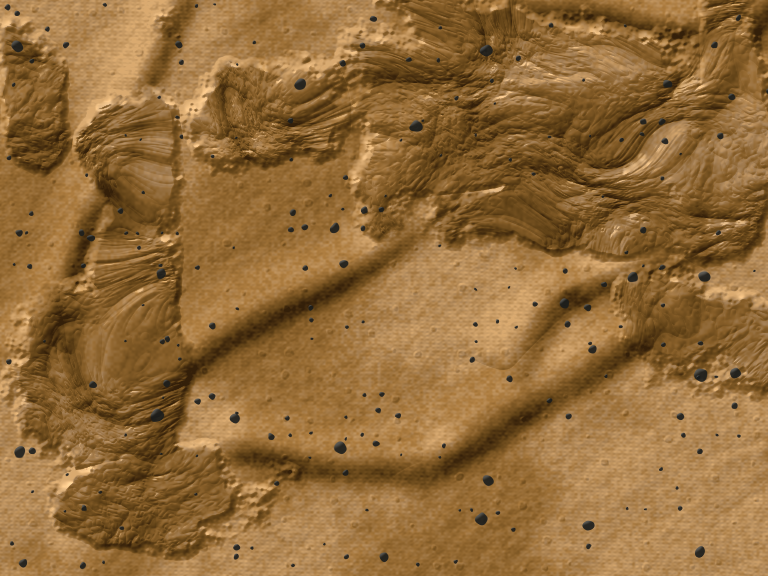
Reproduce this texture procedurally as a Shadertoy shader.

```glsl
// Wet brown mud in thick clumps over folded, woven cloth with dark grit
#define SHADOW vec3(0.20, 0.12, 0.035)
#define BROWN vec3(0.38, 0.26, 0.09)
#define OCHRE vec3(0.53, 0.37, 0.16)
#define TAN vec3(0.68, 0.49, 0.25)
#define DUSTY vec3(0.64, 0.50, 0.34)
#define PALE vec3(0.82, 0.64, 0.42)
#define GRIT vec3(0.10, 0.11, 0.11)
#define LIGHT_DIR vec2(0.5, -0.85)
#define MUD_RELIEF 0.075
#define FOLD_HEIGHT 0.024
#define THREADS 150.0
#define GRIT_SHARE 0.13

// Folds run from start (xy) to end (zw), with the shaded side on their left
const vec4 FOLDS[10] = vec4[10](
    vec4(0.28, 1.05, 0.19, 0.66), vec4(0.20, 0.73, 0.00, 0.34),
    vec4(0.73, 0.63, 0.25, 0.33), vec4(1.20, 0.60, 0.92, 0.46),
    vec4(0.97, 0.51, 0.88, 0.34), vec4(1.14, 0.43, 0.69, 0.20),
    vec4(0.79, 0.23, 0.38, 0.22), vec4(1.31, 1.04, 1.16, 0.79),
    vec4(1.29, 0.985, 0.82, 0.985), vec4(1.17, 0.80, 1.20, 0.54));

// Mud clumps: centre (xy) and radii (zw)
const vec4 CLUMPS[9] = vec4[9](
    vec4(0.92, 0.80, 0.34, 0.21), vec4(0.47, 0.79, 0.14, 0.13),
    vec4(0.25, 0.66, 0.09, 0.27), vec4(0.15, 0.33, 0.20, 0.15),
    vec4(1.22, 0.42, 0.16, 0.14), vec4(1.26, 0.75, 0.08, 0.25),
    vec4(0.27, 0.12, 0.20, 0.09), vec4(0.05, 0.85, 0.07, 0.13),
    vec4(0.95, 0.63, 0.27, 0.08));

float hash(vec2 p) {
    return fract(sin(dot(p, vec2(127.1, 311.7))) * 43758.5453);
}

float noise(vec2 p) {
    vec2 i = floor(p), f = fract(p);
    f = f * f * (3.0 - 2.0 * f);
    return mix(mix(hash(i), hash(i + vec2(1, 0)), f.x),
               mix(hash(i + vec2(0, 1)), hash(i + vec2(1, 1)), f.x), f.y);
}

const mat2 TURN = mat2(1.68, 1.26, -1.26, 1.68);

float fbm(vec2 p) {
    float sum = 0.0, amp = 0.5;
    for (int i = 0; i < 5; i++) {
        sum += amp * noise(p);
        p = TURN * p + 7.3;
        amp *= 0.5;
    }
    return sum;
}

// Rounded lumps parted by sharp creases
float lumps(vec2 p) {
    float sum = 0.0, amp = 0.5;
    for (int i = 0; i < 5; i++) {
        sum += amp * abs(2.0 * noise(p) - 1.0);
        p = TURN * p + 3.1;
        amp *= 0.5;
    }
    return sum;
}

// Scattered round grains: x = coverage, y = lit side
vec2 grains(vec2 p, float cells, float share, float blur) {
    vec2 q = p * cells, id = floor(q);
    vec2 centre = 0.3 + 0.4 * vec2(hash(id + 5.0), hash(id + 9.0));
    vec2 d = fract(q) - centre + 0.08 * (vec2(noise(q * 5.0), noise(q * 5.0 + 31.0)) - 0.5);
    float radius = mix(0.07, 0.19, pow(hash(id + 17.0), 2.0));
    float present = step(hash(id), share);
    float cover = present * (1.0 - smoothstep(radius - blur * cells, radius + blur * cells, length(d)));
    return vec2(cover, dot(d, -LIGHT_DIR) / radius);
}

// x = height, y = mud cover, z = tone offset from creases and hollows
vec3 surface(vec2 p) {
    vec2 bent = p + 0.05 * (vec2(noise(p * 5.0), noise(p * 5.0 + 40.0)) - 0.5);

    // Cloth folds with a dark crease below each
    float fold = 0.0, crease = 0.0;
    for (int i = 0; i < 10; i++) {
        vec2 along = FOLDS[i].zw - FOLDS[i].xy, rel = bent - FOLDS[i].xy;
        float len = length(along);
        float side = (along.x * rel.y - along.y * rel.x) / len;
        float t = dot(rel, along) / (len * len);
        float fade = smoothstep(-0.08, 0.15, t) * smoothstep(1.08, 0.85, t);
        float hump = side / (side < 0.0 ? 0.050 : 0.026);
        fold = max(fold, fade * exp(-hump * hump));
        float gap = (side - 0.037) / 0.019;
        crease = max(crease, fade * exp(-gap * gap));
    }

    // Ragged mud cover
    float reach = -1.0;
    for (int i = 0; i < 9; i++)
        reach = max(reach, 1.0 - length((bent - CLUMPS[i].xy) / CLUMPS[i].zw));
    float mud = smoothstep(-0.05, 0.22, reach + 1.5 * (fbm(p * 8.0) - 0.48));

    // Relief of each material
    vec2 flow = mat2(0.85, -0.35, 0.35, 1.1) * p * 7.0;
    flow += 1.1 * vec2(noise(flow), noise(flow + 19.0));
    float clods = lumps(flow);
    float wrinkles = fbm(mat2(0.8, -0.9, 0.6, 1.2) * p * 9.0);
    float crumbs = grains(p + 0.37, 27.0, 0.35, 0.0025).x;
    float cloth = FOLD_HEIGHT * fold + 0.018 * wrinkles + 0.0025 * crumbs;
    float thick = 0.025 + 0.4 * FOLD_HEIGHT * fold + MUD_RELIEF * clods;
    float tone = mix(0.10 * fold - 0.42 * crease - 0.08 * crumbs,
                     0.75 * (clods - 0.34) - 0.15 * crease, mud);
    return vec3(mix(cloth, thick, mud), mud, tone);
}

vec3 earth(float t, float dust) {
    vec3 c = mix(SHADOW, BROWN, clamp(t * 4.0, 0.0, 1.0));
    c = mix(c, OCHRE, clamp(t * 4.0 - 1.0, 0.0, 1.0));
    c = mix(c, mix(TAN, DUSTY, dust), clamp(t * 4.0 - 2.0, 0.0, 1.0));
    return mix(c, PALE, clamp(t * 4.0 - 3.0, 0.0, 1.2));
}

void mainImage(out vec4 fragColor, in vec2 fragCoord) {
    vec2 p = fragCoord / iResolution.y;
    float eps = 0.002;
    vec3 s = surface(p);
    vec2 slope = vec2(surface(p + vec2(eps, 0)).x, surface(p + vec2(0, eps)).x) - s.x;
    float lit = dot(slope / eps, LIGHT_DIR);
    float shade = lit / (1.0 + 0.7 * abs(lit));

    // Cloth threads and thin stains
    float stain = smoothstep(0.40, 0.62, fbm(p * 4.0 + 13.0));
    vec2 w = p + 0.006 * vec2(noise(p * 9.0), noise(p * 9.0 + 8.0));
    float weave = sin(6.2832 * THREADS * (w.y + 0.04 * w.x)) * (0.6 + 0.4 * sin(4.4 * THREADS * w.x));
    float fine = noise(p * 190.0) - 0.5;
    float clothTone = 0.83 - 0.24 * stain + 0.055 * weave * (1.0 - 0.5 * stain) + 0.16 * fine;
    float mudTone = 0.45 + 0.12 * fine;

    // Lit earth colours with wet glints
    float t = mix(clothTone, mudTone, s.y) + s.z + 0.38 * shade;
    float dust = clamp(0.65 - 0.5 * stain + 0.9 * fine + 0.25 * s.y, 0.0, 1.0);
    vec3 color = earth(t, dust);
    float glint = smoothstep(0.75, 1.6, lit) * smoothstep(0.45, 0.8, noise(p * 70.0));
    color += 0.22 * glint * s.y * vec3(1.0, 0.95, 0.85);

    // Dark grit in two sizes
    for (int i = 0; i < 2; i++) {
        vec2 g = grains(p + 0.61 * float(i), 16.0 + 15.0 * float(i), GRIT_SHARE, 0.7 / iResolution.y);
        color = mix(color, GRIT + 0.22 * smoothstep(0.2, 0.9, g.y), 0.9 * g.x);
    }
    fragColor = vec4(clamp(color, 0.0, 1.0), 1.0);
}
```
